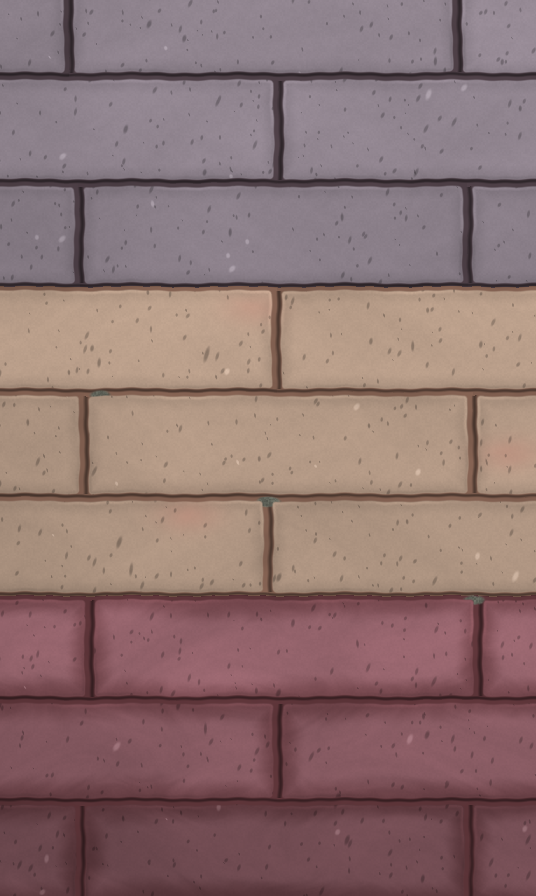
A Shadertoy shader for this texture:

```glsl
// Brick wall in running bond: three courses each of mauve, sand and dusty red.
const int COURSES = 9;
const float BRICK_PITCH = 0.4336;
const vec2 HALF_GAP = vec2(0.0055, 0.0043);
const float CORNER = 0.004;
const float PIT_DENSITY = 0.24;
const vec3 MAUVE = vec3(0.555, 0.510, 0.550);
const vec3 SAND = vec3(0.705, 0.602, 0.525);
const vec3 RED = vec3(0.545, 0.365, 0.395);
const vec3 MAUVE_JOINT = vec3(0.275, 0.225, 0.250);
const vec3 SAND_JOINT = vec3(0.465, 0.345, 0.290);
const vec3 RED_JOINT = vec3(0.335, 0.190, 0.205);
const vec3 MORTAR = vec3(0.40, 0.41, 0.37);
const vec3 BLUSH = vec3(0.74, 0.52, 0.46);

// Heights of the bed joints from the top, and first upright joint per course
const float BED[10] = float[](-0.030, 0.085, 0.204, 0.320, 0.4375, 0.555, 0.665, 0.781, 0.8945, 1.009);
const float HEAD[9] = float[](0.077, 0.311, 0.0885, 0.3085, 0.094, 0.2995, 0.100, 0.310, 0.090);
const float SHADE[9] = float[](1.02, 1.0, 0.96, 1.02, 0.99, 0.96, 1.02, 0.93, 0.81);
const vec2 CRUMBS[3] = vec2[](vec2(0.112, 0.441), vec2(0.528, 0.670), vec2(0.300, 0.560));
const vec2 BLUSHES[3] = vec2[](vec2(0.567, 0.505), vec2(0.210, 0.574), vec2(0.285, 0.345));

vec2 hash2(vec2 p) {
    vec3 q = fract(p.xyx * vec3(0.1031, 0.1030, 0.0973));
    q += dot(q, q.yzx + 33.33);
    return fract((q.xx + q.yz) * q.zy);
}

// Broad mottling from layered, warped sines, about -1..1
float mottle(vec2 p) {
    float sum = 0.0, amp = 0.5;
    for (int i = 0; i < 5; i++) {
        p += 0.6 * sin(p.yx * 1.3 + float(i));
        sum += amp * sin(p.x + 1.7) * sin(p.y + 0.4);
        p = mat2(1.5, 1.1, -1.1, 1.5) * p;
        amp *= 0.62;
    }
    return sum;
}

// Cellular specks: one stretched dot in some cells, 1 at its centre
float specks(vec2 p, float density, float radius) {
    vec2 cell = floor(p);
    float best = 0.0;
    for (int j = -1; j <= 1; j++)
    for (int i = -1; i <= 1; i++) {
        vec2 id = cell + vec2(i, j);
        vec2 rnd = hash2(id), kind = hash2(id + 71.3);
        vec2 d = p - id - rnd;
        d.x += d.y * (kind.y - 0.5);
        float r = radius * (0.4 + kind.y);
        float dotShape = 1.0 - smoothstep(0.3 * r, r, length(d * vec2(1.0, 0.45 + 0.5 * rnd.x)));
        best = max(best, dotShape * step(kind.x, density));
    }
    return best;
}

float roundBox(vec2 p, vec2 halfSize, float r) {
    vec2 q = abs(p) - halfSize + r;
    return length(max(q, 0.0)) + min(max(q.x, q.y), 0.0) - r;
}

void mainImage(out vec4 fragColor, in vec2 fragCoord) {
    vec2 p = vec2(fragCoord.x, iResolution.y - fragCoord.y) / iResolution.y;
    float aa = 1.0 / iResolution.y;

    // Uneven hand-cut edges
    vec2 w = p + 0.0007 * sin(p.yx * vec2(71.0, 53.0)) + 0.0004 * sin(p.yx * 211.0 + 2.0);

    // Course and brick under this point
    int course = 0;
    for (int i = 1; i < COURSES; i++) if (w.y > BED[i]) course = i;
    float along = (w.x - HEAD[course]) / BRICK_PITCH;
    float top = BED[course], bottom = BED[course + 1];
    vec2 halfCell = 0.5 * vec2(BRICK_PITCH, bottom - top);
    vec2 q = vec2((fract(along) - 0.5) * BRICK_PITCH, w.y - 0.5 * (top + bottom));
    vec2 brickRnd = hash2(vec2(floor(along) + 9.0, float(course)));
    float d = roundBox(q, halfCell - HALF_GAP, CORNER);
    float inside = max(-d, 0.0);

    // Colour family
    bool isMauve = course < 3, isRed = course > 5;
    vec3 base = isMauve ? MAUVE : isRed ? RED : SAND;
    vec3 joint = isMauve ? MAUVE_JOINT : isRed ? RED_JOINT : SAND_JOINT;

    // Brick face: stains, streaks, fine grain
    float stain = mottle(p * vec2(13.0, 24.0) + brickRnd * 9.0);
    float grain = mottle(p * 210.0) * 0.5 + hash2(floor(p * 512.0)).x - 0.5;
    vec3 face = base * SHADE[course] * (0.98 + 0.04 * brickRnd.x);
    face *= 1.0 + (isRed ? 0.075 : 0.04) * stain + 0.025 * grain;
    if (isRed) face *= mix(vec3(0.83, 0.76, 0.76), vec3(1.04), smoothstep(0.0, 0.026, inside + 0.008 * stain));
    else face *= mix(0.93, 1.01, smoothstep(0.0, 0.018, inside));
    if (!isMauve && !isRed)
        for (int i = 0; i < 3; i++) {
            vec2 b = (p - BLUSHES[i]) / vec2(0.034, 0.018);
            face = mix(face, BLUSH, 0.4 * exp(-dot(b, b)) * (0.8 + 0.5 * stain));
        }

    // Pits, and rare pale chips
    face *= 1.0 - 0.22 * specks(p * vec2(95.0, 80.0), PIT_DENSITY, 0.2);
    face *= 1.0 - 0.25 * specks(p * vec2(48.0, 30.0) + 5.0, 0.07, 0.13);
    face += 0.11 * specks(p * 42.0 + 17.0, 0.035, 0.15);

    // Lit arris at upper and side edges, shade at the lower edge
    float rim = smoothstep(0.0, 0.0015, inside) * (1.0 - smoothstep(0.0015, 0.005, inside));
    float lower = smoothstep(-0.3, 0.3, q.y / halfCell.y);
    face *= 1.0 + rim * mix(0.10, -0.07, lower) * (0.7 + 0.5 * sin(p.x * 37.0 + p.y * 29.0));

    // Recess: dark line under the upper brick and beside the right-hand one
    float fromBed = q.y < 0.0 ? w.y - top : w.y - bottom;
    float fromHead = q.x < 0.0 ? q.x + halfCell.x : q.x - halfCell.x;
    bool inBed = halfCell.y - abs(q.y) < HALF_GAP.y;
    float slit = inBed ? 1.0 - smoothstep(0.0, 0.003, abs(fromBed + 0.0018))
                       : 1.0 - smoothstep(0.0, 0.004, abs(fromHead - 0.0025));
    vec3 gap = joint * (1.08 - 0.45 * slit + 0.08 * stain);
    for (int i = 0; i < 3; i++) {
        float crumb = length((p - CRUMBS[i]) / vec2(0.015, 0.007)) + 0.25 * stain;
        gap = mix(gap, MORTAR * (0.95 + 0.2 * grain), 1.0 - smoothstep(0.6, 1.0, crumb));
    }

    vec3 color = mix(face, gap, smoothstep(-aa, aa, d));
    // Soft daylight falloff toward the left and lower sides
    color *= 0.965 + 0.05 * smoothstep(0.0, 0.25, p.x) - 0.04 * smoothstep(0.75, 1.0, p.y);
    fragColor = vec4(clamp(color, 0.0, 1.0), 1.0);
}
```
